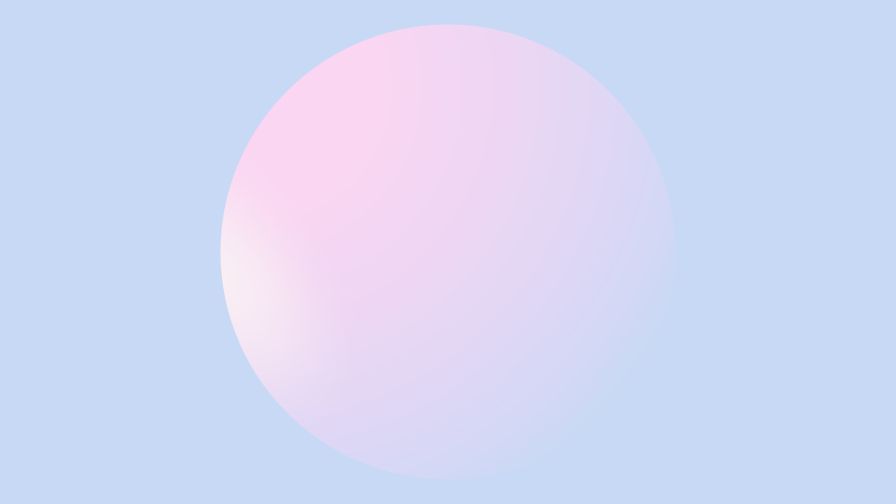
Give the GLSL for this background, as a WebGL 2 fragment shader.

```glsl
#version 300 es
precision highp float;
// Draws a soft pastel disc, pink fading into blue with a cream glow, on a pale blue field.

uniform vec2 u_resolution;
out vec4 fragColor;

const vec3 SKY = vec3(0.780, 0.851, 0.957);
const vec3 PINK = vec3(0.980, 0.839, 0.949);
const vec3 ORCHID = vec3(0.929, 0.841, 0.953);
const vec3 LILAC = vec3(0.871, 0.843, 0.961);
const vec3 PERIWINKLE = vec3(0.831, 0.846, 0.961);
const vec3 CREAM = vec3(0.976, 0.933, 0.957);

// Position of x between two stops, clamped to 0..1
float ramp(float start, float end, float x) {
    return clamp((x - start) / (end - start), 0.0, 1.0);
}

// Antialiased coverage of a disc
float discMask(vec2 p, float radius, float pixel) {
    return 1.0 - smoothstep(-0.5 * pixel, 0.5 * pixel, length(p) - radius);
}

// Elliptical glow, one at its centre and zero at its rim
float ellipseGlow(vec2 p, vec2 axis, vec2 radii) {
    vec2 local = vec2(dot(p, axis), dot(p, vec2(-axis.y, axis.x)));
    return 1.0 - smoothstep(0.0, 1.0, length(local / radii));
}

// Radial blend from pink to the field colour
vec3 pastelGradient(float d) {
    vec3 color = mix(PINK, ORCHID, ramp(0.24, 0.50, d));
    color = mix(color, LILAC, ramp(0.50, 0.706, d));
    color = mix(color, PERIWINKLE, ramp(0.706, 0.833, d));
    return mix(color, SKY, ramp(0.833, 0.949, d));
}

void main() {
    // Centred coordinates, in units of the canvas height
    vec2 p = (gl_FragCoord.xy - 0.5 * u_resolution) / u_resolution.y;
    float pixel = 1.0 / u_resolution.y;

    // Disc shading
    vec3 disc = pastelGradient(length(p - vec2(-0.380, 0.326)));
    float glow = ellipseGlow(p - vec2(-0.461, -0.044), vec2(0.6, -0.8), vec2(0.394, 0.220));
    disc = mix(disc, CREAM, glow);

    // Disc over the field
    vec3 color = mix(SKY, disc, discMask(p, 0.4514, 1.5 * pixel));
    fragColor = vec4(color, 1.0);
}
```
